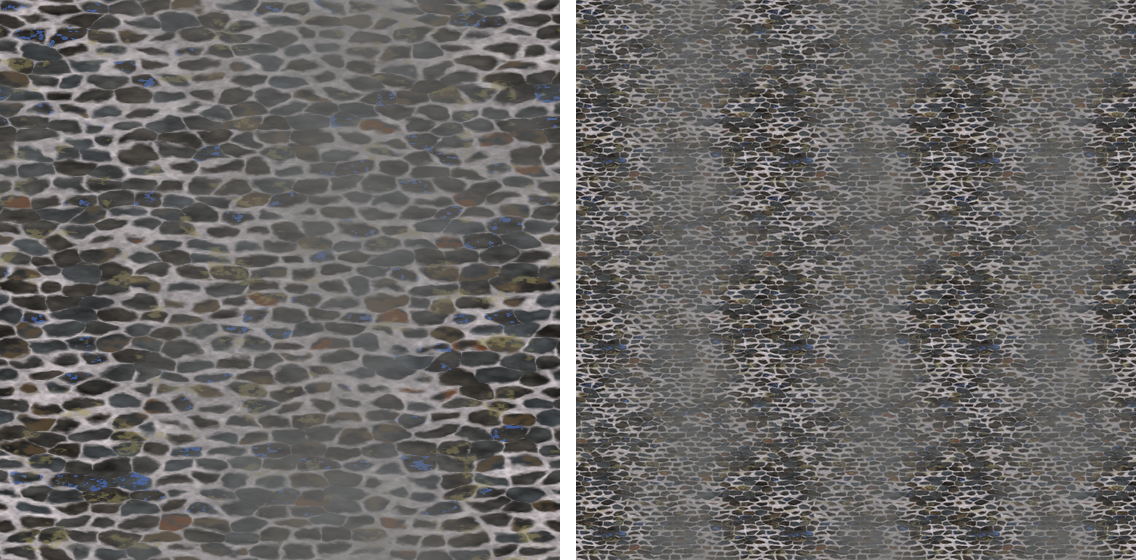
Left, the tile; right, the same tile 3 across and 3 down.
A three.js fragment shader for this texture:

```glsl
// Weathered dark rubble-stone wall with pale ragged mortar and drifting grey haze, tileable.
#define COLS 16.0
#define ROWS 38.0
#define JITTER vec2(0.62, 0.50)
#define JOINT_WIDTH 0.10
#define JOINT_VARIATION 0.75
#define EDGE_SOFTNESS 0.13
#define CORNER_SHARPNESS 10.0
#define HAZE_AMOUNT 0.36
#define STONE_TONE 0.205
#define MORTAR_COLOR vec3(0.80, 0.765, 0.775)
#define HAZE_COLOR vec3(0.435, 0.435, 0.43)

varying vec2 vUv;

float hash(vec2 p) {
  return fract(sin(dot(p, vec2(127.1, 311.7))) * 43758.5453);
}

// Value noise that wraps after a whole number of cells.
float noise(vec2 uv, vec2 freq, float seed) {
  vec2 p = uv * freq;
  vec2 i = floor(p);
  vec2 f = fract(p);
  f = f * f * (3.0 - 2.0 * f);
  vec2 a = mod(i, freq) + seed;
  vec2 b = mod(i + 1.0, freq) + seed;
  return mix(mix(hash(a), hash(vec2(b.x, a.y)), f.x),
             mix(hash(vec2(a.x, b.y)), hash(b), f.x), f.y);
}

float fbm(vec2 uv, vec2 freq, float seed) {
  float sum = 0.0;
  float amp = 0.5;
  for (int i = 0; i < 4; i++) {
    sum += amp * noise(uv, freq, seed);
    freq *= 2.0;
    amp *= 0.5;
    seed += 7.3;
  }
  return sum / 0.9375;
}

// Stone centre of a grid cell; each course is shifted along by its own amount.
vec2 stoneCentre(vec2 cell) {
  vec2 id = mod(cell, vec2(COLS, ROWS));
  vec2 jitter = vec2(hash(id + 3.1), hash(id + 17.7)) - 0.5;
  float shift = 0.5 * mod(id.y, 2.0) + 0.3 * hash(vec2(id.y, 5.0));
  return cell + 0.5 + jitter * JITTER + vec2(shift - 0.4, 0.0);
}

// Returns the rounded distance to the joint in course heights, and the stone id.
vec3 stones(vec2 p) {
  vec2 base = floor(p);
  vec2 nearest = vec2(0.0);
  vec2 nearCell = base;
  float best = 100.0;
  for (int y = -2; y <= 2; y++) {
    for (int x = -2; x <= 2; x++) {
      vec2 cell = base + vec2(float(x), float(y));
      vec2 r = stoneCentre(cell) - p;
      float d = dot(r, r);
      if (d < best) { best = d; nearest = r; nearCell = cell; }
    }
  }
  float sum = 0.0;
  for (int y = -2; y <= 2; y++) {
    for (int x = -2; x <= 2; x++) {
      vec2 r = stoneCentre(base + vec2(float(x), float(y))) - p;
      vec2 g = r - nearest;
      if (dot(g, g) > 0.0001) {
        float d = dot(0.5 * (r + nearest), g) / length(g * vec2(COLS / ROWS, 1.0));
        sum += exp(-CORNER_SHARPNESS * d);
      }
    }
  }
  return vec3(-log(sum) / CORNER_SHARPNESS, mod(nearCell, vec2(COLS, ROWS)));
}

void main() {
  vec2 uv = vUv;

  // Uneven courses
  vec2 warp = vec2(fbm(uv, vec2(14.0, 24.0), 1.0), fbm(uv, vec2(12.0, 20.0), 31.0)) - 0.5;
  vec3 stone = stones(uv * vec2(COLS, ROWS) + warp * vec2(0.6, 1.0));
  float tone = hash(stone.yz + 41.0);
  float kind = hash(stone.yz + 73.0);

  // Ragged joints that swell and close
  float grain = fbm(uv, vec2(36.0, 72.0), 11.0);
  float fine = fbm(uv, vec2(96.0, 160.0), 23.0);
  float swell = fbm(uv, vec2(13.0, 26.0), 47.0) - 0.5;
  float width = JOINT_WIDTH + JOINT_VARIATION * swell;
  float edge = stone.x + 0.35 * (grain - 0.5) + 0.16 * (fine - 0.5);
  float mortar = 1.0 - smoothstep(width - EDGE_SOFTNESS, width + EDGE_SOFTNESS, edge);

  // Stone faces: warm or cool, with streaks
  float streak = fbm(uv, vec2(20.0, 80.0), 59.0) - 0.5;
  float level = STONE_TONE + 0.09 * (tone - 0.5) + 0.22 * (grain - 0.5) + 0.16 * streak;
  vec3 face = max(level, 0.05) * mix(vec3(1.10, 1.0, 0.88), vec3(0.92, 1.0, 1.07), tone);
  float blotch = smoothstep(0.40, 0.62, grain);
  face = mix(face, vec3(0.46, 0.22, 0.09), 0.65 * blotch * step(0.955, kind));
  face = mix(face, vec3(0.36, 0.28, 0.18), 0.6 * blotch * step(0.80, kind) * step(kind, 0.955));
  float fleck = smoothstep(0.56, 0.70, fine);
  face = mix(face, vec3(0.26, 0.40, 0.72), 0.8 * fleck * step(kind, 0.09));

  // Mortar, with a little ochre lichen
  vec3 joint = MORTAR_COLOR * (0.90 + 0.45 * (fine - 0.5) + 0.35 * streak);
  vec3 color = mix(face, joint, mortar);
  float lichen = smoothstep(0.64, 0.74, fbm(uv, vec2(18.0, 36.0), 83.0));
  color = mix(color, vec3(0.58, 0.54, 0.34), 0.55 * lichen * smoothstep(0.35, 0.6, fine));

  // Haze lowers the contrast in broad upright drifts
  float drift = 0.20 * cos(6.28318 * (uv.x - 0.60)) + 0.85 * (fbm(uv, vec2(3.0, 3.0), 97.0) - 0.5);
  float haze = clamp(HAZE_AMOUNT + drift, 0.04, 0.82);
  color = mix(color, HAZE_COLOR, haze);
  gl_FragColor = vec4(clamp(color, 0.0, 1.0), 1.0);
}
```
